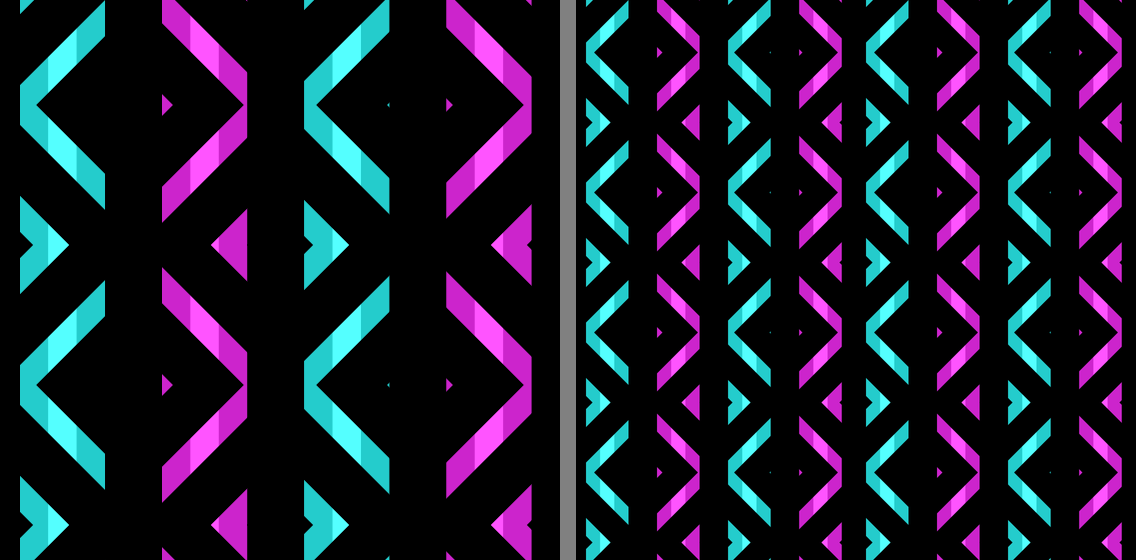
Left: one tile. Right: repeated 2 by 2.
Give the GLSL for this pattern, as a three.js fragment shader.

```glsl
// Concentric diamond bands on black, seen through four upright bars of alternating cyan and magenta.
varying vec2 vUv;

// Coverage of a shape from its inward distance, smoothed over one pixel
float cover(float inside, float pixel) {
  return clamp(inside / pixel + 0.5, 0.0, 1.0);
}

// Inward distance to the nearest diamond band; diamonds repeat twice across and up
float diamondBands(vec2 uv) {
  vec2 p = abs(fract(uv * 2.0 - vec2(0.0, 0.125)) - 0.5);
  float d = p.x + p.y;
  float fromMiddle = abs(fract((d - 0.053) / 0.382 + 0.5) - 0.5) * 0.382;
  return (0.0645 - fromMiddle) / (2.0 * sqrt(2.0));
}

void main() {
  float pixel = fwidth(vUv.x);

  // Upright bars, each split into three equal stripes
  float pitch = 0.2539;
  float stripe = pitch / 5.0;
  float column = (vUv.x - 0.0352) / pitch;
  float fromAxis = abs(fract(column) * pitch - 1.5 * stripe);
  float bar = cover(1.5 * stripe - fromAxis, pixel);
  float core = cover(0.5 * stripe - fromAxis, pixel);

  // Cyan on even bars, magenta on odd ones, brighter in the middle stripe
  float odd = mod(floor(column), 2.0);
  vec3 dark = mix(vec3(0.14, 0.8, 0.8), vec3(0.8, 0.14, 0.8), odd);
  vec3 bright = mix(vec3(0.33, 1.0, 1.0), vec3(1.0, 0.33, 1.0), odd);

  float band = cover(diamondBands(vUv), pixel);
  gl_FragColor = vec4(mix(dark, bright, core) * bar * band, 1.0);
}
```
